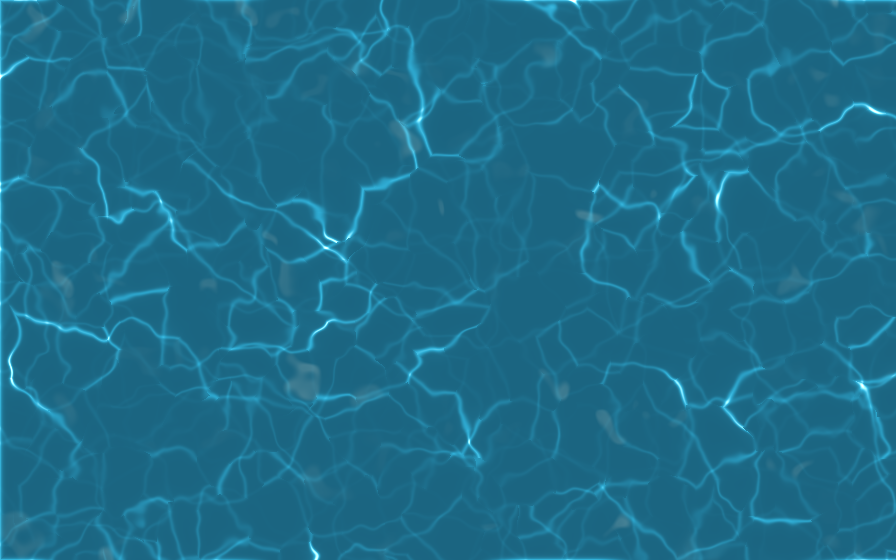
A Shadertoy shader for this texture:

```glsl
// Teal water surface with jagged glowing cyan veins and soft grey flecks.
#define BASE_COLOR vec3(0.105, 0.395, 0.505)
#define VEIN_COLOR vec3(0.24, 0.86, 1.0)
#define FLECK_COLOR vec3(0.50, 0.64, 0.67)
#define VEIN_LAYERS 4
#define VEIN_SCALE 4.6
#define VEIN_WIDTH 0.0042
#define VEIN_STRENGTH 0.46
#define WOBBLE 0.034
#define FLECK_SCALE 8.0
#define FLECK_ALPHA 0.42
#define RIM_WIDTH 0.003

vec2 hash2(vec2 p) {
    vec3 q = fract(vec3(p.xyx) * vec3(0.1031, 0.1030, 0.0973));
    q += dot(q, q.yzx + 33.33);
    return fract((q.xx + q.yz) * q.zy);
}

// Two independent channels of smooth value noise.
vec2 noise2(vec2 p) {
    vec2 i = floor(p), f = fract(p);
    f = f * f * (3.0 - 2.0 * f);
    vec2 low = mix(hash2(i), hash2(i + vec2(1, 0)), f.x);
    vec2 high = mix(hash2(i + vec2(0, 1)), hash2(i + vec2(1, 1)), f.x);
    return mix(low, high, f.y);
}

// Cell borders, each lit by the difference between its two cells.
float veins(vec2 p, float scale) {
    vec2 q = p * scale, cell = floor(q), f = fract(q);
    vec2 nearest = vec2(0), site = vec2(0);
    float best = 1e3;
    for (int y = -1; y <= 1; y++)
    for (int x = -1; x <= 1; x++) {
        vec2 o = vec2(x, y);
        vec2 r = o + hash2(cell + o) - f;
        if (dot(r, r) < best) { best = dot(r, r); nearest = o; site = r; }
    }
    float level = hash2(cell + nearest + 57.0).x;
    float glow = 0.0;
    for (int y = -2; y <= 2; y++)
    for (int x = -2; x <= 2; x++) {
        vec2 o = nearest + vec2(x, y);
        vec2 r = o + hash2(cell + o) - f;
        vec2 across = r - site;
        if (dot(across, across) < 1e-5) continue;
        float d = dot(0.5 * (site + r), normalize(across)) / scale;
        float charge = abs(level - hash2(cell + o + 57.0).x);
        float t = d / VEIN_WIDTH;
        float line = exp(-t * t) + 0.16 * exp(-t * 0.4);
        glow = max(glow, charge * charge * line);
    }
    return glow;
}

// Scattered soft blobs with uneven outlines.
float flecks(vec2 p) {
    vec2 q = p * FLECK_SCALE + 0.55 * (noise2(p * 27.0) - 0.5);
    vec2 cell = floor(q);
    float sum = 0.0;
    for (int y = -1; y <= 1; y++)
    for (int x = -1; x <= 1; x++) {
        vec2 id = cell + vec2(x, y);
        vec2 r = q - id - hash2(id + 211.0);
        vec2 kind = hash2(id + 389.0);
        float radius = mix(0.12, 0.25, kind.x);
        r.x *= mix(0.75, 1.3, hash2(id + 83.0).y);
        float body = 1.0 - smoothstep(0.35, 1.15, length(r) / radius);
        sum = max(sum, body * kind.y * kind.y * kind.y);
    }
    return sum * mix(0.55, 1.1, noise2(p * 48.0 + 9.0).x);
}

void mainImage(out vec4 fragColor, in vec2 fragCoord) {
    vec2 p = fragCoord / iResolution.y;
    float aspect = iResolution.x / iResolution.y;

    // Layered veins, each bent by its own coarse and fine wobble
    float light = 0.0;
    for (int i = 0; i < VEIN_LAYERS; i++) {
        float k = float(i);
        vec2 s = p + 7.3 * k + 3.0;
        vec2 bend = (noise2(s * 17.0) - 0.5) * WOBBLE;
        bend += (noise2(s * 41.0 + 5.0) - 0.5) * WOBBLE * 0.45;
        float region = mix(0.2, 1.1, noise2(s * 4.5).y);
        light += veins(s + bend, VEIN_SCALE + 2.0 * k) * region;
    }
    light *= VEIN_STRENGTH;

    // Rare stretches flare up
    float flare = smoothstep(0.72, 0.95, noise2(p * 9.0 + 31.0).x);
    light *= 1.0 + 1.3 * flare;

    // Thin rim: solid on the left, broken along top and bottom
    float broken = smoothstep(0.5, 0.8, noise2(vec2(p.x * 5.0, 71.0)).x);
    float side = exp(-p.x / RIM_WIDTH);
    float ends = exp(-min(p.y, 1.0 - p.y) / RIM_WIDTH) * broken;
    light += 0.45 * step(0.0, aspect - p.x) * max(side, ends);

    vec3 color = mix(BASE_COLOR, FLECK_COLOR, FLECK_ALPHA * flecks(p));
    color += VEIN_COLOR * light;
    color += vec3(0.8, 0.3, 0.1) * smoothstep(0.3, 0.75, light);
    fragColor = vec4(min(color, 1.0), 1.0);
}
```
